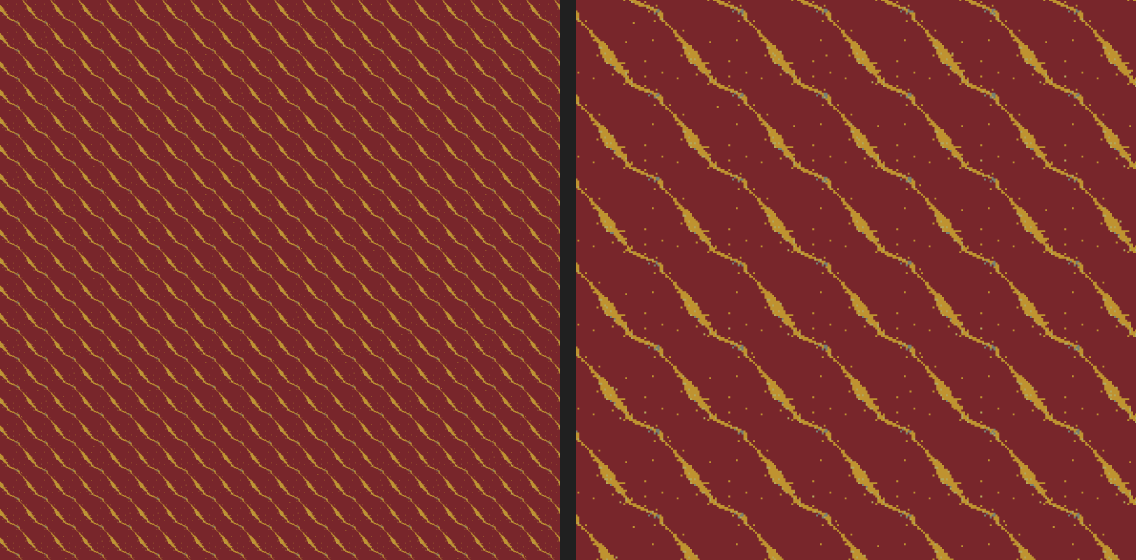
Left: the whole. Right: its middle third, enlarged.
This pattern is drawn by a three.js fragment shader. Its source:

```glsl
// Diagonal rows of frayed gold brush strokes on deep red, 20 by 20 repeats.
// Each stroke is a profile of centre line and half width on a fine woven grid,
// frayed by wrapping gradient noise and row hashes, with scattered flecks.

varying vec2 vUv;

const float REPEATS = 20.0;
const float THREADS = 44.0;              // weave cells per repeat
const vec2 STROKE_START = vec2(0.82, 0.02);
const int SAMPLES = 4;                   // smoothing samples per axis

const vec3 GROUND = vec3(0.47, 0.15, 0.17);
const vec3 GOLD = vec3(0.75, 0.575, 0.19);
const vec3 PALE = vec3(0.70, 0.66, 0.37);
const vec3 SLATE = vec3(0.46, 0.50, 0.46);

float hash(vec2 p) {
  vec3 q = fract(p.xyx * vec3(0.1031, 0.1030, 0.0973));
  q += dot(q, q.yzx + 33.33);
  return fract((q.x + q.y) * q.z);
}

float cornerSlope(vec2 corner, vec2 offset, float period) {
  float angle = 6.28318 * hash(mod(corner, period) + 5.0);
  return dot(vec2(cos(angle), sin(angle)), offset);
}

// Gradient noise that wraps after a whole number of cells.
float gradientNoise(vec2 p, float period) {
  vec2 i = floor(p), f = fract(p);
  vec2 u = f * f * f * (f * (f * 6.0 - 15.0) + 10.0);
  vec2 e = vec2(1.0, 0.0);
  float low = mix(cornerSlope(i, f, period),
                  cornerSlope(i + e.xy, f - e.xy, period), u.x);
  float high = mix(cornerSlope(i + e.yx, f - e.yx, period),
                   cornerSlope(i + e.xx, f - e.xx, period), u.x);
  return mix(low, high, u.y);
}

float bump(float x, float centre, float width) {
  float k = (x - centre) / width;
  return exp(-k * k);
}

// Sideways shift of the stroke from its diagonal; t runs down one repeat.
float strokeCentre(float t) {
  float sag = smoothstep(0.0, 0.58, t) * (1.0 - smoothstep(0.62, 0.80, t));
  return 0.03 * bump(t, 0.80, 0.05) - 0.125 * sag;
}

float strokeHalfWidth(float t) {
  return 0.016 + 0.078 * bump(t, 0.34, 0.17) + 0.036 * bump(t, 0.72, 0.11);
}

vec3 weaveColour(vec2 p) {
  vec2 thread = floor((p - STROKE_START) * THREADS);
  vec2 s = (thread + 0.5) / THREADS;
  vec2 local = mod(thread, THREADS);
  vec2 whole = mod(thread, THREADS * REPEATS);
  float t = fract(s.y);
  float across = fract(s.x - s.y + 0.5) - 0.5;

  // Frayed edges, with a slight drift from repeat to repeat.
  float fray = bump(t, 0.42, 0.20);
  float wobble = 0.035 * gradientNoise(vec2(t * 14.0, 3.5), 14.0);
  float drift = 0.014 * gradientNoise(s, REPEATS);
  float d = across - strokeCentre(t) - wobble;
  float w = strokeHalfWidth(t) + drift;
  float right = w + fray * 0.09 * (hash(vec2(local.y, 71.0)) - 0.4);
  float left = w + fray * 0.04 * (hash(vec2(local.y, 23.0)) - 0.5);
  float inside = step(-left, d) * step(d, right);

  // Pale threads on the lower edge, slate ones there and at the knot.
  float grain = hash(local + 11.0);
  float vary = 0.6 + 0.8 * hash(whole + 3.0);
  float lowerEdge = 1.0 - smoothstep(0.0, 0.05, d + left);
  float paleChance = 0.06 + 0.45 * lowerEdge * bump(t, 0.56, 0.20);
  float slateChance = 0.5 * bump(t, 0.78, 0.04)
                    + 0.3 * lowerEdge * bump(t, 0.45, 0.05);
  vec3 ink = mix(GOLD, PALE, step(grain, paleChance * vary));
  ink = mix(ink, SLATE, step(hash(local + 57.0), slateChance * vary));

  // Loose flecks, denser beside the stroke.
  float gap = max(abs(d) - w, 0.0);
  float fleckChance = 0.006 + 0.06 * exp(-gap * 24.0);
  float fleck = step(hash(local + 91.0), fleckChance * vary);
  return mix(GROUND, ink, max(inside, fleck));
}

void main() {
  vec2 p = vec2(vUv.x, 1.0 - vUv.y) * REPEATS;
  vec2 footprint = fwidth(vUv) * REPEATS;
  vec3 total = vec3(0.0);
  for (int j = 0; j < SAMPLES; j++) {
    for (int i = 0; i < SAMPLES; i++) {
      vec2 jitter = (vec2(float(i), float(j)) + 0.5) / float(SAMPLES) - 0.5;
      total += weaveColour(p + jitter * footprint);
    }
  }
  gl_FragColor = vec4(total / float(SAMPLES * SAMPLES), 1.0);
}
```
